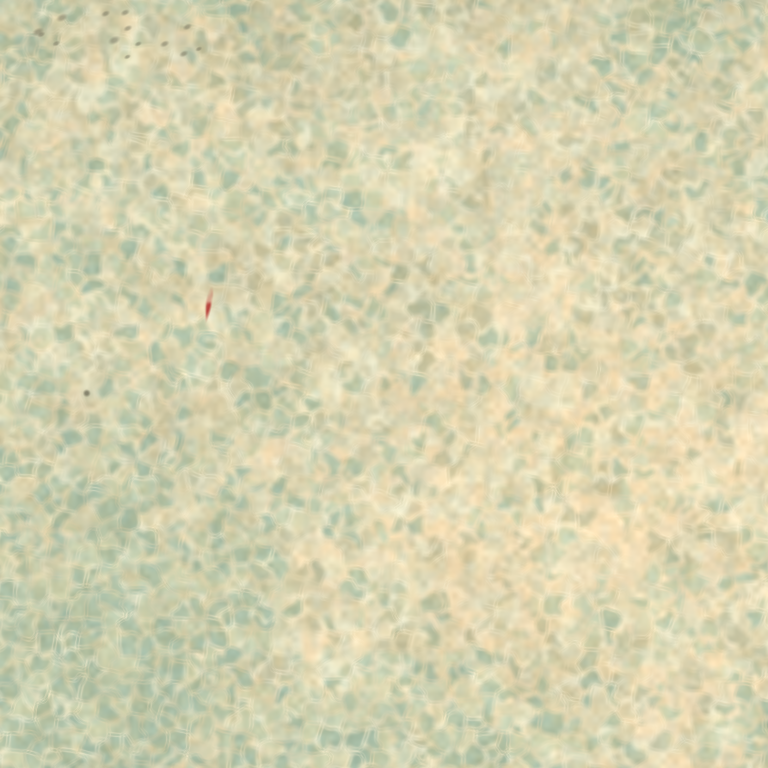
This texture is drawn by a three.js fragment shader. Its source:

```glsl
varying vec2 vUv;

const vec3 CREAM = vec3(0.915, 0.895, 0.765);
const vec3 PEACH = vec3(0.930, 0.860, 0.715);
const vec3 SAND = vec3(0.845, 0.820, 0.685);
const vec3 SHADE = vec3(0.770, 0.755, 0.620);
const vec3 PALE_GREEN = vec3(0.785, 0.815, 0.685);
const vec3 SAGE = vec3(0.675, 0.745, 0.640);
const vec3 VEIN = vec3(0.965, 0.940, 0.825);
const vec3 DARK = vec3(0.46, 0.45, 0.37);
const vec3 RED = vec3(0.72, 0.27, 0.24);

float hash(vec2 p) {
  vec3 q = fract(p.xyx * vec3(0.1031, 0.1030, 0.0973));
  q += dot(q, q.yzx + 33.33);
  return fract((q.x + q.y) * q.z);
}

vec2 hash2(vec2 p) {
  return vec2(hash(p + 17.3), hash(p + 61.7));
}

float noise(vec2 p) {
  vec2 i = floor(p);
  vec2 f = fract(p);
  f = f * f * (3.0 - 2.0 * f);
  float low = mix(hash(i), hash(i + vec2(1.0, 0.0)), f.x);
  float high = mix(hash(i + vec2(0.0, 1.0)), hash(i + vec2(1.0)), f.x);
  return mix(low, high, f.y);
}

vec2 warp(vec2 p, float scale, float amount) {
  vec2 shift = vec2(noise(p * scale + 5.0), noise(p * scale + 83.0));
  return p + amount * (shift - 0.5);
}

// x: gap between the two nearest grains, y: random value of the grain
vec2 grains(vec2 p) {
  vec2 cell = floor(p);
  float nearest = 9.0;
  float second = 9.0;
  float id = 0.0;
  for (int y = -1; y <= 1; y++) {
    for (int x = -1; x <= 1; x++) {
      vec2 c = cell + vec2(float(x), float(y));
      float d = length(c + 0.05 + 0.9 * hash2(c) - p);
      if (d < nearest) {
        second = nearest;
        nearest = d;
        id = hash(c + 7.9);
      } else {
        second = min(second, d);
      }
    }
  }
  return vec2(second - nearest, id);
}

float patchAt(vec2 p, vec2 center, vec2 size) {
  vec2 d = (p - center) / size;
  return exp(-dot(d, d));
}

float fleck(vec2 p, vec2 center, vec2 size, float lean) {
  vec2 d = p - center;
  d.x -= lean * d.y;
  return 1.0 - smoothstep(0.3, 1.5, length(d / size));
}

// mottled ground with rounded stones and broken pale seams
vec3 terrazzo(vec2 uv, float green, float warm) {
  vec2 p = warp(uv, 75.0, 0.016);
  float tint = noise(uv * 42.0 + 21.0) + 0.25 * warm - 0.3 * green;
  vec3 ground = mix(CREAM, PEACH, smoothstep(0.3, 0.8, tint));
  float mottle = noise(p * 66.0 + 40.0) - 0.2 * warm + 0.3 * green;
  ground = mix(ground, SAND, 0.9 * smoothstep(0.2, 0.7, mottle));

  vec2 grain = grains(p * 45.0);
  float tone = grain.y + green - 0.15 * warm;
  float hue = noise(uv * 24.0 + 70.0) + 0.6 * green;
  vec3 stone = mix(SHADE, PALE_GREEN, smoothstep(0.3, 0.6, hue));
  stone = mix(stone, SAGE, smoothstep(0.55, 1.05, tone));
  float body = smoothstep(0.0, 0.45, grain.x + 0.2 * green);
  vec3 color = mix(ground, stone, body * smoothstep(0.05, 0.6, tone));

  float seam = 1.0 - smoothstep(0.0, 0.2, grain.x);
  seam *= smoothstep(0.5, 0.8, noise(uv * 50.0 + 9.0));
  return mix(color, VEIN, 0.6 * seam);
}

void main() {
  vec2 uv = vUv;

  // broad drift: green lower left and corners, warm lower right
  float cloud = noise(uv * 7.0 + 3.0) + noise(uv * 15.0 + 31.0) - 1.0;
  float green = 0.60 * patchAt(uv, vec2(0.08, 0.12), vec2(0.32, 0.26));
  green += 0.35 * patchAt(uv, vec2(0.95, 1.0), vec2(0.18, 0.08));
  green += 0.22 * patchAt(uv, vec2(0.62, 0.03), vec2(0.22, 0.07));
  green += 0.30 * cloud;
  float warm = patchAt(uv, vec2(0.80, 0.34), vec2(0.34, 0.28));

  // four taps keep the stones soft
  vec3 color = vec3(0.0);
  for (int i = 0; i < 4; i++) {
    float angle = 1.5708 * float(i) + 0.6;
    vec2 tap = 0.0030 * vec2(cos(angle), sin(angle));
    color += 0.25 * terrazzo(uv + tap, green, warm);
  }

  // broad light and fine blurred grain
  color += vec3(0.030, 0.016, 0.004) * warm;
  color -= vec3(0.030, 0.024, 0.024) * smoothstep(0.88, 1.0, uv.y);
  color += 0.050 * (noise(uv * 19.0 + 14.0) - 0.5);
  color += 0.065 * (noise(uv * 125.0) - 0.5);
  color += vec3(0.045, 0.0, -0.045) * (noise(uv * 80.0 + 50.0) - 0.5);

  // scattered dark specks near the upper left
  for (int i = 0; i < 14; i++) {
    vec2 seed = vec2(float(i), 4.0);
    vec2 spot = vec2(0.02, 0.925) + vec2(0.24, 0.06) * hash2(seed);
    float size = mix(0.003, 0.006, hash(seed + 2.5));
    color = mix(color, DARK, 0.5 * fleck(uv, spot, vec2(size, 0.8 * size), 0.5));
  }
  color = mix(color, DARK, 0.8 * fleck(uv, vec2(0.113, 0.488), vec2(0.004), 0.0));

  // small red fleck
  float red = fleck(uv, vec2(0.271, 0.602), vec2(0.004, 0.018), 0.2);
  red *= smoothstep(0.15, 0.7, noise(uv * 110.0));
  color = mix(color, RED, red);

  gl_FragColor = vec4(color, 1.0);
}
```
